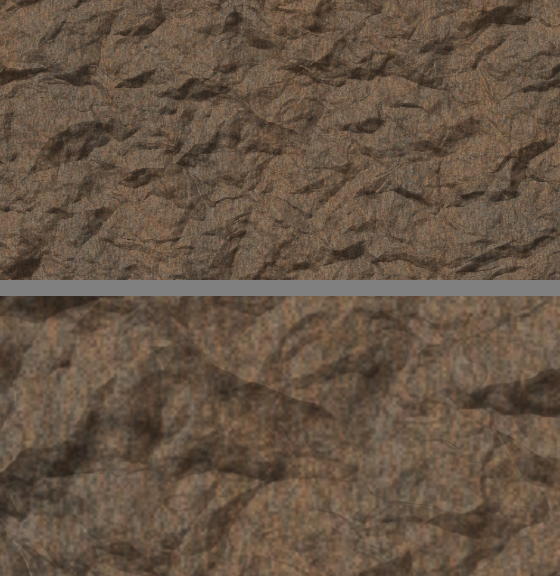
Top: the whole. Bottom: its middle third, enlarged.
This texture is drawn by a Shadertoy shader. Its source:

```glsl
// A weathered brown cliff face: angular blocks lit from above, shaded undersides.
// The relief is a union of convex chipped blocks at three sizes, bent by noise;
// slopes and a short shadow march shade it, and fine vertical grain colours it.

#define BLOCK_SCALE 4.6
#define WARP 0.065
#define ROUGHNESS 0.030
#define GRAIN 0.22
#define TINT 0.065
#define SHADOW 0.55
#define LIT_STONE vec3(0.475, 0.396, 0.322)
#define DARK_STONE vec3(0.165, 0.127, 0.096)
#define LIGHT normalize(vec3(-0.30, 0.52, 0.80))

vec4 hash4(vec2 p) {
    vec4 q = fract(p.xyxy * vec4(0.1031, 0.1030, 0.0973, 0.1099));
    q += dot(q, q.wzxy + 33.33);
    return fract((q.xxyz + q.yzzw) * q.zywx);
}

float noise(vec2 p) {
    vec2 i = floor(p), f = fract(p);
    f = f * f * (3.0 - 2.0 * f);
    float low = mix(hash4(i).x, hash4(i + vec2(1, 0)).x, f.x);
    float high = mix(hash4(i + vec2(0, 1)).x, hash4(i + vec2(1, 1)).x, f.x);
    return mix(low, high, f.y);
}

float fbm(vec2 p) {
    float sum = 0.0, amp = 0.5;
    for (int i = 0; i < 4; i++) {
        sum += amp * noise(p);
        p = mat2(1.6, 1.2, -1.2, 1.6) * p + 7.3;
        amp *= 0.5;
    }
    return sum;
}

// Highest of the convex blocks around p; each is cut by five random planes
float blocks(vec2 p) {
    vec2 cell = floor(p);
    float top = -9.0;
    for (int y = -1; y <= 1; y++)
    for (int x = -1; x <= 1; x++) {
        vec2 id = cell + vec2(x, y);
        vec4 r = hash4(id + 50.0);
        vec4 s = hash4(id + 91.7);
        vec2 d = p - id - 0.15 - 0.7 * r.xy;
        float front = dot(d, vec2(s.x - 0.5, s.y - 0.7) * 0.7);
        float under = 0.30 + 0.95 * d.y + (s.z - 0.5) * 1.5 * d.x;
        float upper = 0.30 - 0.85 * d.y + (s.w - 0.5) * 1.2 * d.x;
        float left = 0.34 + 0.85 * d.x + (r.w - 0.5) * 1.1 * d.y;
        float right = 0.30 - 0.85 * d.x + (s.y - 0.5) * 1.1 * d.y;
        float block = min(min(front, under), min(upper, min(left, right)));
        top = max(top, block + 0.32 * r.z);
    }
    return top;
}

float relief(vec2 p) {
    vec2 bend = vec2(fbm(p * 5.0), fbm(p * 5.0 + 31.0)) - 0.47;
    vec2 q = p + WARP * 2.0 * bend;
    float h = 0.9 * blocks(q * vec2(0.9, 1.0) * BLOCK_SCALE) / BLOCK_SCALE;
    q = mat2(0.94, 0.34, -0.34, 0.94) * q;
    h += 0.60 * blocks(q * BLOCK_SCALE * 1.9 + 13.0) / (BLOCK_SCALE * 1.9);
    h += 0.45 * blocks(q * BLOCK_SCALE * 4.3 + 37.0) / (BLOCK_SCALE * 4.3);
    return h + ROUGHNESS * fbm(p * vec2(17.0, 22.0));
}

// Darkening where higher rock stands between p and the light
float shadow(vec2 p, float h) {
    float blocked = 0.0, reach = 0.010;
    for (int i = 0; i < 3; i++) {
        float rise = relief(p + reach * normalize(LIGHT.xy)) - h;
        blocked = max(blocked, rise / reach - 0.55);
        reach *= 1.8;
    }
    return 1.0 - SHADOW * smoothstep(0.0, 1.1, blocked);
}

void mainImage(out vec4 fragColor, in vec2 fragCoord) {
    vec2 p = fragCoord / iResolution.y + 3.0;

    // Slope and softly wrapped light
    float e = 0.003;
    float h = relief(p);
    vec2 slope = vec2(relief(p + vec2(e, 0.0)), relief(p + vec2(0.0, e))) - h;
    vec3 normal = normalize(vec3(-slope / e, 1.0));
    float light = max(0.36 + 0.64 * dot(normal, LIGHT), 0.0);
    light *= shadow(p, h);

    // Thin broken cracks
    float seam = abs(fbm(p * vec2(6.0, 9.0) + 60.0) - 0.47);
    float broken = smoothstep(0.5, 0.7, noise(p * 8.0 + 5.0));
    light *= 1.0 - 0.22 * broken * smoothstep(0.018, 0.0, seam);
    vec3 color = mix(DARK_STONE, LIT_STONE, light);

    // Vertical streaks, speckle and mineral tints
    float streak = noise(p * vec2(190.0, 60.0)) - 0.5;
    float speckle = noise(p * 250.0 + 9.0) - 0.5;
    float patches = fbm(p * vec2(7.0, 4.0) + 20.0) - 0.47;
    float warm = noise(p * vec2(150.0, 60.0) + 77.0) - 0.5 + patches;
    float green = noise(p * vec2(160.0, 70.0) + 150.0) - 0.5;
    color *= 1.0 + GRAIN * (streak + 1.3 * speckle) + 0.12 * patches;
    color *= 1.0 + TINT * (2.0 * warm * vec3(0.8, -0.2, -1.2)
                           + green * vec3(-0.5, 0.7, -0.3));
    fragColor = vec4(clamp(color, 0.0, 1.0), 1.0);
}
```
